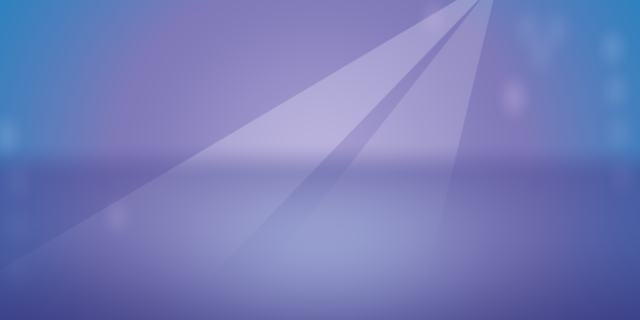
A Shadertoy shader for this background:

```glsl
// A violet stage: a radial wall gradient over a softly lit floor,
// crossed by two pale light beams from above, with blurred light spots.
// Walls and floor are blended gradients; beams are wedges between two lines.

// Soft round light, slightly taller than wide
float spot(vec2 p, vec2 center, float radius) {
    return smoothstep(1.0, 0.0, length((p - center) * vec2(1.15, 0.85)) / radius);
}

// Wedge between two lines; each line is (x at the top, leftward slope)
float beam(vec2 p, vec2 left, vec2 right) {
    float depth = 1.0 - p.y;
    float blur = 1.0 / iResolution.y;
    float fromLeft = (p.x - left.x + left.y * depth) / length(vec2(1.0, left.y));
    float toRight = (right.x - right.y * depth - p.x) / length(vec2(1.0, right.y));
    return smoothstep(-blur, blur, fromLeft) * smoothstep(-blur, blur, toRight);
}

vec3 wallColor(vec2 p) {
    float r = length((p - vec2(1.0, 0.5)) * vec2(1.0, 1.1));
    vec3 color = mix(vec3(0.64, 0.61, 0.815), vec3(0.50, 0.475, 0.725), smoothstep(0.0, 0.68, r));
    return mix(color, vec3(0.15, 0.51, 0.75), clamp((r - 0.64) / 0.54, 0.0, 1.0));
}

vec3 floorColor(vec2 p) {
    vec2 d = p - vec2(1.0, 0.26);
    vec3 color = mix(vec3(0.38, 0.35, 0.63), vec3(0.26, 0.36, 0.64), smoothstep(0.55, 1.1, abs(d.x)));
    color = mix(vec3(0.22, 0.22, 0.50), color, smoothstep(-0.14, 0.32, p.y));
    float glow = exp(-d.x * d.x / 0.33 - d.y * d.y / (d.y > 0.0 ? 0.06 : 0.09));
    return mix(color, vec3(0.58, 0.61, 0.805), glow);
}

void mainImage(out vec4 fragColor, in vec2 fragCoord) {
    // Canvas units: x runs from 0 to 2, y from 0 to 1
    vec2 p = fragCoord / iResolution.xy * vec2(2.0, 1.0);

    // Wall above, floor below, soft horizon
    float wall = smoothstep(0.44, 0.56, p.y);
    vec3 color = mix(floorColor(p), wallColor(p), wall);

    // Light beams, weaker on the floor and fading out towards the front
    float mainBeam = beam(p, vec2(1.428, 1.690), vec2(1.495, 0.967));
    float sideBeam = beam(p, vec2(1.500, 0.790), vec2(1.542, 0.240));
    float light = mainBeam * mix(0.10, 0.26, wall) + sideBeam * mix(0.04, 0.17, wall);
    color = mix(color, vec3(0.96, 0.95, 1.0), light * smoothstep(0.05, 0.45, p.y));

    // Side columns of cool spots and a small ring at the upper right
    float cool = 0.0;
    for (int i = 0; i < 4; i++) {
        float k = float(i);
        float fade = 1.0 - 0.22 * k;
        cool += 0.20 / (1.0 + 1.5 * k) * spot(p, vec2(0.02 + 0.035 * min(k, 1.0), 0.575 - 0.14 * k), 0.075);
        cool += 0.20 * fade * spot(p, vec2(1.915 + 0.01 * k, 0.85 - 0.133 * k), 0.07);
        if (i < 3) {
            float angle = 0.47 + 2.1 * k;
            cool += 0.13 * spot(p, vec2(1.693, 0.883) + 0.05 * vec2(cos(angle), sin(angle)), 0.075);
        }
    }
    color = mix(color, vec3(0.72, 0.78, 0.93), cool);

    // Warmer spots
    float warm = 0.28 * spot(p, vec2(1.607, 0.695), 0.075)
               + 0.20 * spot(p, vec2(1.354, 0.943), 0.065)
               + 0.16 * spot(p, vec2(0.365, 0.323), 0.065);
    color = mix(color, vec3(0.82, 0.74, 0.90), warm);

    fragColor = vec4(color, 1.0);
}
```
